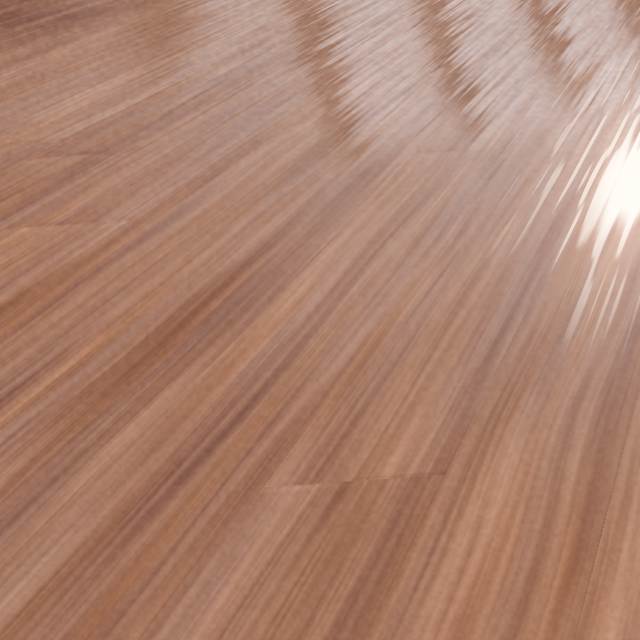
Reproduce this texture procedurally as a Shadertoy shader.

```glsl
// A glossy plank floor in perspective: grain streaks run to a vanishing point
// past the upper right. Layered noise in floor space makes the wood; slanted
// window reflections and a streaky sun glint are added in canvas space.

#define VANISH vec2(1.25, 1.37)
#define SEAM_TILT 0.07
#define PLANK_WIDTH 0.242
#define PLANK_START 0.257
#define GRAIN_GAIN 1.3
#define MOTTLE 0.05
#define SUN_POS vec2(0.99, 0.715)
#define WOOD vec3(0.638, 0.453, 0.363)
#define WOOD_DARK vec3(0.475, 0.300, 0.250)
#define WOOD_LIGHT vec3(0.790, 0.610, 0.515)
#define SKY vec3(0.800, 0.735, 0.725)
#define FRAME vec3(0.60, 0.420, 0.325)

// Broad growth streaks: lateral place, half width, lightness
const vec3 STREAKS[10] = vec3[10](
    vec3(0.215, 0.035, 0.45), vec3(0.525, 0.020, -0.50),
    vec3(0.700, 0.035, 0.35), vec3(0.868, 0.012, -0.50),
    vec3(0.960, 0.030, 0.45), vec3(1.070, 0.060, -0.35),
    vec3(1.370, 0.060, 0.40), vec3(1.790, 0.080, -0.45),
    vec3(2.400, 0.200, 0.40), vec3(3.100, 0.350, -0.80));

// Depth of the end seam in each plank row
const float SEAMS[8] = float[8](2.0, 0.527, 1.073, 0.569, 0.30, 0.449, 0.641, 0.534);

float hash(vec2 p) {
    vec3 q = fract(p.xyx * 0.1031);
    q += dot(q, q.yzx + 33.33);
    return fract((q.x + q.y) * q.z);
}

float noise(vec2 p) {
    vec2 i = floor(p), f = fract(p);
    f = f * f * (3.0 - 2.0 * f);
    return mix(mix(hash(i), hash(i + vec2(1, 0)), f.x),
               mix(hash(i + vec2(0, 1)), hash(i + 1.0), f.x), f.y);
}

float bell(float x) { return exp(-x * x); }

// Fibres from wide to fine; octaves narrower than a pixel fade away
float grain(float lateral, float depth, float pixel, float seed) {
    float sum = 0.0, freq = 19.0, amp = 0.40;
    for (int i = 0; i < 5; i++) {
        vec2 p = vec2(lateral * freq + seed * 37.0, depth * (2.2 + 1.6 * float(i)) + seed * 11.0);
        sum += amp * (noise(p) - 0.5) * smoothstep(1.1, 0.4, freq * pixel);
        freq *= 1.9;
        amp *= 0.93;
    }
    return sum;
}

void mainImage(out vec4 fragColor, in vec2 fragCoord) {
    vec2 uv = fragCoord / iResolution.xy;
    float unit = 1.0 / iResolution.y;

    // Floor space
    vec2 d = VANISH - uv;
    float lateral = d.x / d.y;
    float nearness = d.y - SEAM_TILT * d.x;
    float depth = 1.0 / nearness;
    float pixel = unit * length(vec2(1.0, lateral)) / d.y;

    // Planks and end seams
    float cell = (lateral - PLANK_START) / PLANK_WIDTH;
    float row = floor(cell);
    float edge = (0.5 - abs(fract(cell) - 0.5)) * PLANK_WIDTH;
    float joint = 1.0 - smoothstep(0.0, pixel + 0.003, edge);
    int index = int(row) + 1;
    float seam = index < 8 ? SEAMS[max(index, 0)] : 0.42 + 0.2 * hash(vec2(row, 5.0));
    float beyond = nearness - seam;
    float side = smoothstep(-unit, unit, beyond);
    float tone = mix(hash(vec2(row + 9.0, 3.0)), hash(vec2(row + 9.0, 8.0)), side) - 0.5;

    // Wood
    float wavy = lateral + 0.016 * (noise(vec2(lateral * 9.0, depth * 5.0)) - 0.5);
    float fibre = mix(grain(wavy, depth, pixel, 1.0), grain(wavy, depth, pixel, 2.0), side);
    float light = GRAIN_GAIN * fibre + 0.28 * tone * (1.0 - joint);
    for (int i = 0; i < 10; i++) {
        vec3 s = STREAKS[i];
        float along = 0.45 + 0.8 * noise(vec2(s.x * 50.0, depth * 5.0));
        light += 0.65 * s.z * along * bell((wavy - s.x) / s.y);
    }
    light -= 0.12 * joint;
    float worn = noise(vec2(lateral * 22.0, row));
    light -= 0.30 * worn * bell((beyond + 0.003) / 0.003);
    light += 0.22 * (1.0 - worn) * bell((beyond - 0.005) / 0.004);
    light = clamp(light, -0.95, 0.95);
    vec3 color = mix(WOOD, light > 0.0 ? WOOD_LIGHT : WOOD_DARK, abs(light));
    float hue = noise(vec2(wavy * 34.0 + 7.0, depth * 2.5)) - 0.5;
    color += hue * vec3(0.015, -0.018, -0.06);

    // Soft mottling of the lacquer
    float mottle = noise(uv * 135.0) + 0.8 * noise(uv * 230.0 + 17.0) - 0.9;
    color += MOTTLE * 0.6 * mottle;

    // Sky sheen, weaker in the far left corner, stronger in the window panes
    float sheen = smoothstep(0.40, 1.10, 0.75 * uv.y + 0.4 * uv.x);
    sheen *= 1.0 - 0.9 * smoothstep(0.35, 0.0, length((uv - vec2(0, 1)) * vec2(1.0, 1.7)));
    float ripple = noise(vec2(lateral * 75.0, depth * 5.0)) - 0.5;
    float fineRipple = noise(vec2(lateral * 130.0, depth * 9.0)) - 0.5;
    float drop = 1.0 - uv.y;
    float ragged = 0.05 * ripple + 0.03 * fineRipple;
    color = mix(color, SKY, clamp(sheen * (0.76 + 0.35 * ripple), 0.0, 1.0));
    float pane = smoothstep(0.46, 0.56, uv.x - 0.25 * drop + ragged)
               * smoothstep(0.27, 0.17, drop + ragged);
    color = mix(color, SKY + 0.03, pane * (0.38 + 0.5 * ripple + 0.35 * fineRipple));

    // Window bars reflected as slanted bands, ragged along the grain
    float bars = 0.0;
    for (int i = 0; i < 5; i++) {
        float k = float(i);
        float center = 0.25 + 0.235 * k - 0.0125 * k * k + (k < 0.5 ? -0.15 : 0.30) * drop;
        float width = k < 0.5 ? 0.06 : 0.028;
        float reach = k < 0.5 ? 0.15 : 0.32 - 0.05 * k;
        float fade = smoothstep(reach + 0.06, reach - 0.12, drop + ragged);
        bars += bell((uv.x - center + ragged) / width) * fade;
    }
    color = mix(color, FRAME + 0.10 * fibre, 0.72 * min(bars, 1.0));

    // Small surface bumps in the glossy distance
    float bumps = noise(uv * vec2(150.0, 240.0)) - 0.5;
    color += 0.05 * bumps * smoothstep(0.5, 1.0, uv.y);

    // Sun: warm halo, solid core and thin glints along the fibres
    vec2 q = uv - SUN_POS;
    q.x -= 0.3 * q.y;
    float halo = exp(-dot(q * vec2(9.0, 7.0), q * vec2(9.0, 7.0)));
    float core = exp(-dot(q * vec2(19.0, 12.0), q * vec2(19.0, 12.0)));
    float fibres = noise(vec2(lateral * 100.0, depth * 5.0));
    float glint = smoothstep(0.66, 0.86, fibres + 0.5 * halo - 0.12) * sqrt(halo);
    color += vec3(0.15, 0.125, 0.10) * halo;
    color = mix(color, vec3(1.0, 0.97, 0.94), clamp(0.9 * glint, 0.0, 1.0));
    color = mix(color, vec3(1.0, 0.985, 0.96), smoothstep(0.25, 0.75, core + 0.35 * (fibres - 0.5)));

    fragColor = vec4(clamp(color, 0.0, 1.0), 1.0);
}
```
